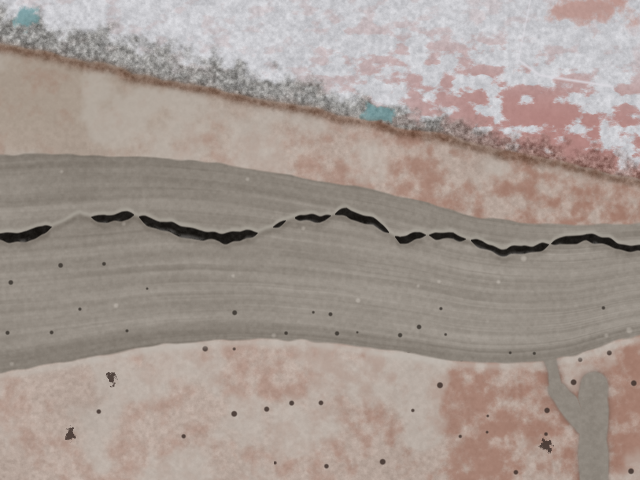
Reproduce this texture procedurally as a Shadertoy shader.

```glsl
#define MORTAR vec3(.565, .535, .50)
#define PLASTER vec3(.715, .65, .61)
#define SLAB vec3(.795, .795, .81)
#define RUST vec3(.56, .375, .31)
#define VOID_COLOR vec3(.105, .095, .085)
#define LEDGE_START .91
#define LEDGE_SLOPE .212
#define STREAKS 42.

const float mortarTop[9] = float[9](.679, .677, .671, .652, .624, .592, .548, .531, .535);
const float mortarBase[9] = float[9](.224, .252, .281, .293, .288, .266, .245, .254, .3);
const float crackLine[25] = float[25](.505, .509, .526, .554, .545, .549, .528, .517, .507,
  .505, .524, .545, .545, .557, .538, .502, .509, .51, .488, .474, .483, .498, .502, .491, .481);
// Openings: start, end, half height
const vec3 openings[10] = vec3[10](vec3(-.05, .108, .009), vec3(.19, .28, .008),
  vec3(.289, .537, .011), vec3(.568, .596, .005), vec3(.613, .69, .007),
  vec3(.697, .811, .008), vec3(.822, .888, .007), vec3(.893, .971, .006),
  vec3(.98, 1.144, .007), vec3(1.148, 1.4, .008));

float hash(vec2 p) {
  vec3 q = fract(p.xyx * .1031);
  q += dot(q, q.yzx + 33.33);
  return fract((q.x + q.y) * q.z);
}

float noise(vec2 p) {
  vec2 i = floor(p), f = fract(p);
  f *= f * (3. - 2. * f);
  return mix(mix(hash(i), hash(i + vec2(1, 0)), f.x),
    mix(hash(i + vec2(0, 1)), hash(i + 1.), f.x), f.y);
}

float fbm(vec2 p) {
  float sum = 0., amp = .5;
  for (int i = 0; i < 5; i++) {
    sum += amp * noise(p);
    p = mat2(1.6, 1.2, -1.2, 1.6) * p + 17.3;
    amp *= .5;
  }
  return sum;
}

// Catmull-Rom profile across the canvas
float profile(float h[9], float x) {
  float s = clamp(x * 6., 0., 7.999), t = fract(s);
  int i = int(s);
  float a = h[max(i - 1, 0)], b = h[i], c = h[i + 1], d = h[min(i + 2, 8)];
  return b + .5 * t * (c - a + t * (2. * a - 5. * b + 4. * c - d + t * (3. * (b - c) + d - a)));
}

float crackHeight(float x) {
  float s = clamp(x * 18., 0., 23.999);
  int i = int(s);
  return mix(crackLine[i], crackLine[i + 1], fract(s)) + .008 * noise(vec2(x * 45., 3)) - .004;
}

float capsule(vec2 p, vec2 a, vec2 b, float r) {
  vec2 d = b - a;
  return length(p - a - d * clamp(dot(p - a, d) / dot(d, d), 0., 1.)) - r;
}

float cover(float d, float soft) { return 1. - smoothstep(-soft, soft, d); }

float ridge(float d, float width) { return exp(-d * d / (width * width)); }

// Scattered holes, one candidate per cell
float pits(vec2 p, float cells, float density, float radius, float soft) {
  vec2 id = floor(p * cells);
  vec2 centre = (id + .25 + .5 * vec2(hash(id + 5.), hash(id + 19.))) / cells;
  float r = radius * (.4 + .6 * hash(id + 41.));
  return step(hash(id + 71.), density) * cover(length(p - centre) - r, soft);
}

void mainImage(out vec4 fragColor, in vec2 fragCoord) {
  vec2 p = fragCoord / iResolution.y;
  float aa = 1. / iResolution.y;
  float broad = fbm(p * 6.), fine = fbm(p * 38. + 9.), grain = fbm(p * 130.) - .5;

  // Stained plaster
  float right = smoothstep(.35, 1.2, p.x);
  float stain = smoothstep(.46, .72, .5 * (broad + fine) + .1 * right);
  vec3 col = PLASTER + .11 * (broad - .5) + .13 * grain;
  col = mix(col, vec3(.61, .565, .51), .65 * smoothstep(.5, .8, p.y) * (1. - smoothstep(.1, .8, p.x)));
  col = mix(col, RUST, stain * (.28 + .34 * right));
  col = mix(col, vec3(.74, .72, .69), .45 * smoothstep(.5, .65, fbm(p * 9. + 30.)));
  float chips = min(length(p - vec2(.234, .211)), length(p - vec2(.148, .095)));
  chips = min(chips, length(p - vec2(1.138, .07))) - .011 - .03 * grain;
  float holes = max(pits(p, 17., .09 + .25 * right, .006, aa), cover(chips, .003));
  col = mix(col, vec3(.24, .19, .17), .85 * holes * step(p.y, .5));

  // Pale slab with red stains and a scratched line
  float above = p.y - LEDGE_START + LEDGE_SLOPE * p.x + .018 * (fbm(p * 18.) - .5);
  vec3 slab = SLAB + .1 * (fine - .5) + .18 * grain;
  float red = smoothstep(.5, 1.15, p.x) * (1. - smoothstep(.08, .28, above));
  float flecks = smoothstep(.42, .62, fbm(p * vec2(30, 48)) + .2 * red - .09);
  slab = mix(slab, vec3(.66, .43, .4), flecks * (.12 + .62 * red));
  float smear = length((p - vec2(1.23, .98)) * vec2(.6, 1.6)) - .1 * fine;
  slab = mix(slab, vec3(.69, .49, .44), .65 * cover(smear, .02));
  vec2 bend = vec2(1.08, .875), corner = vec2(1.125, .843);
  float scratch = min(capsule(p, vec2(1.105, 1), bend, .001),
    min(capsule(p, bend, corner, .0025), capsule(p, corner, vec2(1.275, .82), .0025)));
  slab = mix(slab, vec3(.86, .85, .87), .8 * cover(scratch, .003));
  float gravel = cover(above - .065 + .035 * p.x + .09 * (fine - .5), .025);
  vec3 grit = mix(vec3(.5, .49, .47), vec3(.55, .43, .4), smoothstep(.85, 1.2, p.x));
  slab = mix(slab, grit + .65 * grain, gravel * .72);
  float teal = min(length(p - vec2(.79, .76)), length(p - vec2(.05, .965))) - .018;
  slab = mix(slab, vec3(.42, .6, .62), .7 * cover(teal + .06 * (fine - .5), .008));
  col = mix(col, slab, cover(-above, .003));
  col = mix(col, vec3(.42, .31, .25) + .3 * grain, ridge(above + .008, .011) * (.45 + .5 * fine));

  // Trowelled mortar band and its drip
  float top = profile(mortarTop, p.x), base = profile(mortarBase, p.x);
  float wobble = .006 * (noise(p * 35.) - .5);
  float band = max(p.y - top, base - p.y) + wobble;
  vec2 elbow = vec2(1.163, .183);
  float drip = min(capsule(p, vec2(1.145, .255), elbow, .012),
    min(capsule(p, elbow, vec2(1.215, .115), .021),
      capsule(p, vec2(1.237, .195), vec2(1.237, -.05), .03))) + wobble;
  float v = (p.y - base) / (top - base);
  float flow = v * STREAKS + 2.5 * fbm(p * vec2(3, 5));
  float streak = noise(vec2(p.x * 3., flow)) + .5 * noise(vec2(p.x * 5., flow * 2.3)) - .75;
  vec3 mortar = MORTAR + .065 * streak + .07 * (grain + broad - .5) + .025 * right;
  mortar -= .045 * smoothstep(.7, 1., v) + .075 * (1. - smoothstep(0., .16, v));
  col = mix(col, vec3(.75, .73, .7), .5 * ridge(p.y - base + .007, .009));
  col *= 1. - .18 * exp(-max(drip, 0.) / .005);
  col = mix(col, MORTAR - .01 + .07 * grain + .8 * clamp(drip + .012, -.025, 0.), cover(drip, aa * 1.5));
  float bubbles = pits(p + 3., 21., .2, .005, aa) * cover(p.y - .47, .02);
  mortar = mix(mortar, vec3(.22, .2, .18), .85 * bubbles);
  mortar += .1 * pits(p + 7., 18., .12, .006, .003);

  // Broken crack with a raised pale lip
  float offset = p.y - crackHeight(p.x), gap = 0.;
  for (int i = 0; i < 10; i++) {
    float inside = min(p.x - openings[i].x, openings[i].y - p.x);
    gap = max(gap, openings[i].z * sqrt(smoothstep(0., .016, inside)));
  }
  gap *= .65 + .65 * noise(vec2(p.x * 55., 8));
  mortar = mix(mortar, vec3(.69, .67, .63), .55 * ridge(offset - gap - .004, .005));
  mortar -= .06 * ridge(offset + gap + .006, .007);
  float hole = cover(abs(offset) - gap, aa * 1.2) * step(.0005, gap);
  float wall = smoothstep(0., .01, -offset) * smoothstep(.4, .65, fine);
  mortar = mix(mortar, VOID_COLOR + .22 * wall + .1 * grain, hole);
  col = mix(col, mortar, cover(band, aa * 1.5));

  fragColor = vec4(clamp(col, 0., 1.), 1);
}
```
